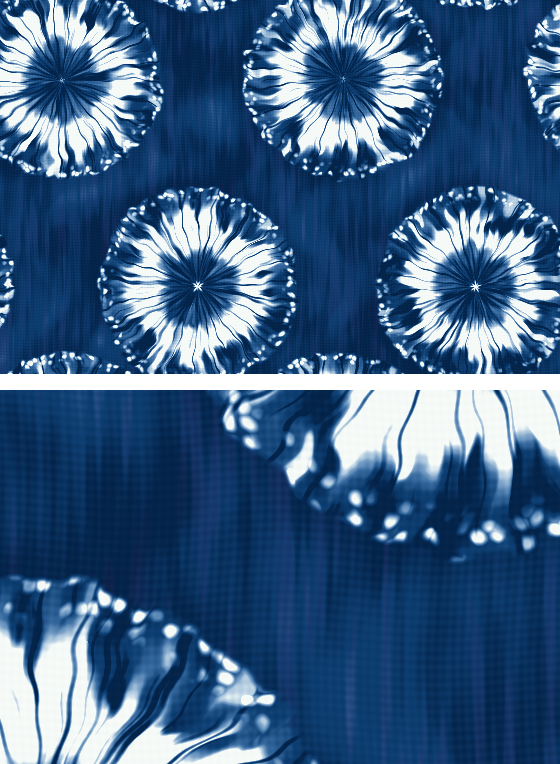
Top: the whole. Bottom: its middle third, enlarged.
This pattern is drawn by a WebGL 1 fragment shader. Its source:

```glsl
precision highp float;
uniform vec2 u_resolution;

vec2 hash2(vec2 p) {
  return fract(sin(vec2(dot(p, vec2(127.1, 311.7)), dot(p, vec2(269.5, 183.3)))) * 43758.5);
}

// Cellular noise, periodic in x: (smooth cell value, nearest distance, border distance)
vec3 cells(vec2 p, float wrap, float seed) {
  vec2 base = floor(p);
  float near1 = 9.0, near2 = 9.0, sum = 0.0, weight = 0.0;
  for (int j = -1; j <= 1; j++) {
    for (int i = -1; i <= 1; i++) {
      vec2 g = base + vec2(float(i), float(j));
      vec2 key = vec2(mod(g.x, wrap), g.y + seed * 17.0);
      vec2 h = hash2(key);
      float d = length(g + h - p);
      near2 = min(near2, max(near1, d));
      near1 = min(near1, d);
      float w = exp(-6.0 * d * d);
      sum += w * hash2(key + 41.3).x;
      weight += w;
    }
  }
  return vec3(sum / weight, near1, near2 - near1);
}

// Dye ramp from full indigo (0) to bare cloth (1)
vec3 indigo(float t) {
  vec3 c = mix(vec3(0.015, 0.14, 0.29), vec3(0.05, 0.24, 0.44), smoothstep(0.02, 0.26, t));
  c = mix(c, vec3(0.21, 0.41, 0.62), smoothstep(0.25, 0.5, t));
  c = mix(c, vec3(0.44, 0.60, 0.76), smoothstep(0.45, 0.68, t));
  c = mix(c, vec3(0.70, 0.80, 0.88), smoothstep(0.65, 0.84, t));
  return mix(c, vec3(0.96, 0.98, 0.97), smoothstep(0.82, 0.97, t));
}

// Mottled ground with fine vertical drag marks
float clothTone(vec2 p, float drag) {
  vec2 q = p + 0.03 * sin(p.yx * vec2(17.0, 13.0) + 1.0);
  float waves = sin(q.x * 9.0 + 2.0 * sin(q.y * 7.0)) + sin(q.y * 11.0 - q.x * 5.0 + 2.0);
  float patches = cells(q * vec2(8.0, 7.0), 512.0, 3.0).x - 0.5;
  float smudge = cells(q * vec2(26.0, 13.0), 512.0, 5.0).x - 0.5;
  return 0.175 + 0.035 * waves + 0.22 * patches + 0.12 * smudge + 0.16 * (drag - 0.5);
}

// Tied circle: q is the radius as a share of the rim, turn the angle in turns
float burstTone(float q, float turn, float seed, float starSize) {
  turn += 0.004 * sin(q * 11.0 + turn * 31.4159 + seed) + 0.0015 * sin(q * 31.0 + turn * 81.6814);
  float bleed = cells(vec2(turn * 20.0, q * 2.0), 20.0, seed).x - 0.5;
  float streak = cells(vec2(turn * 90.0, q * 5.0), 90.0, seed + 7.0).x - 0.5;
  float blotch = cells(vec2(turn * 34.0, q * 7.0), 34.0, seed + 11.0).x - 0.5;

  // Undyed ring with feathered edges
  float inner = 0.41 + 0.14 * bleed + 0.13 * streak;
  float outer = 0.69 + 0.20 * bleed + 0.24 * streak;
  float ring = smoothstep(inner - 0.07, inner + 0.05, q)
             * (1.0 - smoothstep(outer - 0.05, outer + 0.10, q));

  // Blue core and streaked skirt
  float core = 0.18 + 0.6 * q + 0.35 * streak + 0.3 * blotch;
  float skirt = 0.36 + 0.55 * streak + 0.4 * blotch + 0.25 * bleed
              + 0.4 * smoothstep(0.17, 0.36, streak) - 0.12 * smoothstep(0.75, 0.95, q);
  float tone = mix(mix(core, skirt, smoothstep(0.45, 0.6, q)), 1.08, ring);

  // Thin dark pleat lines
  float coarse = cells(vec2(turn * 27.0, 0.4 + q * 0.25), 27.0, seed + 13.0).z;
  float thin = cells(vec2(turn * 52.0, 0.3 + q * 0.5), 52.0, seed + 19.0).z;
  float pleat = 1.0 - smoothstep(0.005, 0.085, coarse * q);
  float crease = 1.0 - smoothstep(0.01, 0.11, thin * q);
  float depth = mix(0.3, 0.62, smoothstep(0.3, 0.5, q));
  tone -= pleat * (depth + 0.8 * blotch) * smoothstep(0.02, 0.14, q);
  tone -= 0.3 * crease * smoothstep(-0.1, 0.2, -streak) * smoothstep(0.1, 0.35, q);

  // Small bright stitch marks crowding the rim
  vec3 stitch = cells(vec2(turn * 100.0, q * 17.0), 100.0, seed + 29.0);
  float band = smoothstep(0.80, 0.97, q);
  float bead = (1.0 - smoothstep(0.15, 0.7, stitch.y)) * band * smoothstep(0.25, 0.65, stitch.x);
  tone = max(tone, tone * 0.5 + 1.1 * bead);

  // Knot at the centre
  float spokes = 0.036 + 0.014 * cos(turn * 56.549 + seed) + 0.010 * sin(turn * 31.4159);
  float star = 1.0 - smoothstep(spokes - 0.02, spokes + 0.02, q / starSize);
  return max(tone, star * (0.45 + 0.5 * starSize));
}

void main() {
  vec2 p = gl_FragCoord.xy / u_resolution.y;
  vec2 local = vec2(9.0);
  float seed = 0.0, starSize = 1.0;

  // Two staggered rows per repeat; keep the nearest circle
  for (int i = 0; i < 2; i++) {
    float row = float(i);
    vec2 origin = mix(vec2(0.172, 0.791), vec2(0.525, 0.237), row);
    vec2 id = floor((p - origin) / vec2(0.75, 1.0) + 0.5);
    vec2 jitter = 0.012 * (hash2(id + row * 5.0) - 0.5);
    vec2 d = p - origin - id * vec2(0.75, 1.0) - jitter;
    if (length(d) < length(local)) {
      local = d;
      seed = 3.0 + id.x * 2.0 + id.y * 11.0 + row * 5.0;
      starSize = mix(0.55, 1.1, row);
    }
  }

  float angle = atan(local.y, local.x);
  float turn = angle / 6.28319;
  float ragged = cells(vec2(turn * 70.0, 0.5), 70.0, seed + 37.0).x - 0.5;
  float rim = 0.266 + 0.004 * sin(angle * 3.0 + seed) + 0.003 * sin(angle * 7.0 - seed)
            + 0.014 * ragged;
  float q = length(local) / rim;

  float drag = cells(vec2(p.x * 130.0, p.y * 9.0), 512.0, 1.0).x;
  float ground = clothTone(p, drag) * mix(0.65, 1.0, smoothstep(1.0, 1.2, q));
  float inside = 1.0 - smoothstep(0.98, 1.015, q);
  float tone = mix(ground, burstTone(q, turn, seed, starSize), inside);

  // Woven threads, with a faint red cast in the ground
  float weave = sin(p.y * 790.0 + 3.0 * sin(p.x * 23.0)) + sin(p.x * 830.0 + 3.0 * sin(p.y * 19.0));
  vec3 color = indigo(clamp(tone + 0.012 * weave, 0.0, 1.0)) + 0.004 * weave;
  color += vec3(0.035, -0.01, 0.0) * smoothstep(0.6, 0.85, drag) * (1.0 - inside);
  gl_FragColor = vec4(color, 1.0);
}
```
